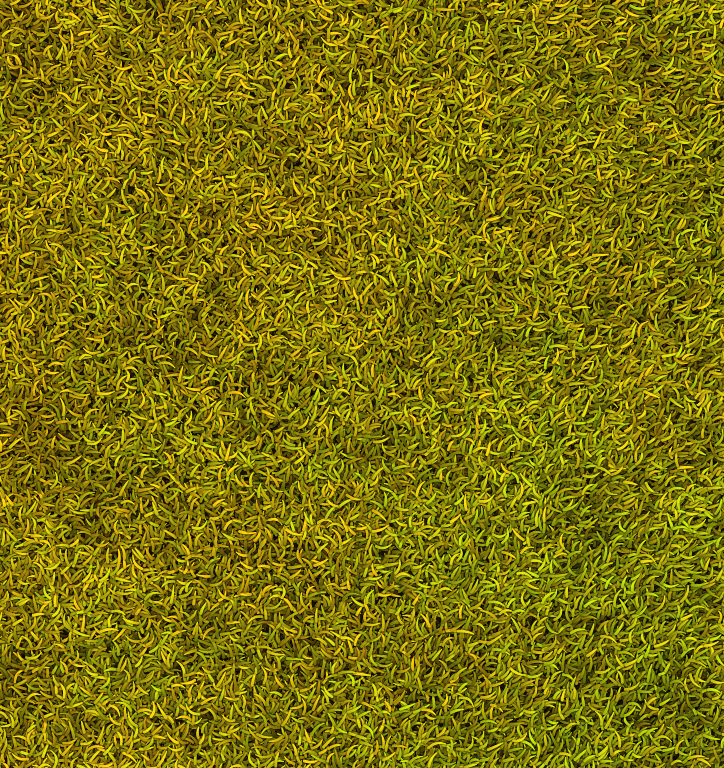
Write a Shadertoy shader that draws this texture.

```glsl
#define LAYERS 8
#define CELL 0.0125
#define BLADE_LENGTH 0.0225
#define BLADE_WIDTH 0.0035
#define BEND 0.22
#define SHADOW 0.30
#define SOIL vec3(0.11, 0.075, 0.02)
#define SUNLIT vec3(0.90, 0.84, 0.06)
#define WARM vec3(1.09, 0.95, 1.0)
#define GREEN vec3(0.84, 1.03, 1.0)

vec4 hash4(vec2 p) {
    vec4 q = fract(p.xyxy * vec4(0.1031, 0.1030, 0.0973, 0.1099));
    q += dot(q, q.wzxy + 33.33);
    return fract((q.xxyz + q.yzzw) * q.zywx);
}

float noise(vec2 p) {
    vec2 i = floor(p), f = fract(p);
    f = f * f * (3.0 - 2.0 * f);
    float low = mix(hash4(i).x, hash4(i + vec2(1, 0)).x, f.x);
    float high = mix(hash4(i + vec2(0, 1)).x, hash4(i + vec2(1, 1)).x, f.x);
    return mix(low, high, f.y);
}

// x: signed distance to a bent, tapering blade; y: position from root to tip
vec2 blade(vec2 p, float angle, float halfLength, float bend) {
    vec2 axis = vec2(cos(angle), sin(angle));
    vec2 q = vec2(dot(p, axis), dot(p, vec2(-axis.y, axis.x)));
    float s = clamp(q.x / halfLength, -1.0, 1.0);
    q.y -= bend * halfLength * (s * s - 0.4);
    float along = 0.5 + 0.5 * s;
    float radius = 0.5 * BLADE_WIDTH * mix(1.1, 0.45, along * along);
    return vec2(length(vec2(q.x - s * halfLength, q.y)) - radius, along);
}

void mainImage(out vec4 fragColor, in vec2 fragCoord) {
    vec2 uv = fragCoord / iResolution.y;
    float across = fragCoord.x / iResolution.x;
    float pixel = 1.0 / iResolution.y;

    // Slow changes of growth direction, light and hue over the lawn
    float side = smoothstep(0.1, 0.95, across);
    float lean = mix(1.45, 0.60, side) + 0.9 * (noise(uv * 6.0 + 3.0) - 0.5);
    float spread = mix(2.6, 1.7, side);
    float light = 0.20 * (noise(uv * 32.0 + 40.0) - 0.5)
                + 0.12 * (noise(uv * 9.0 + 71.0) - 0.5);
    float hueBase = 0.40 + 0.35 * (across - 0.5) - 0.25 * (uv.y - 0.5)
                  + 0.35 * (noise(uv * 7.0 + 19.0) - 0.5);

    vec3 color = SOIL * (0.7 + 0.6 * noise(uv * 120.0));

    // Blades from the deep thatch up to the sunlit top
    for (int layer = 0; layer < LAYERS; layer++) {
        float height = float(layer) / float(LAYERS - 1);
        vec2 grid = uv / CELL + float(layer) * vec2(17.37, 31.73);
        vec2 home = floor(grid);
        for (int y = -1; y <= 1; y++)
        for (int x = -1; x <= 1; x++) {
            vec2 cell = home + vec2(x, y);
            vec4 place = hash4(cell + float(layer) * 57.0);
            vec4 look = hash4(cell + float(layer) * 83.0 + 211.0);

            float angle = lean + spread * (place.z + look.x - 1.0);
            float halfLength = 0.5 * BLADE_LENGTH * mix(0.6, 1.0, place.w);
            float bend = BEND * (4.0 * look.y - 2.0);
            vec2 offset = (grid - cell - place.xy) * CELL;
            vec2 shape = blade(offset, angle, halfLength, bend);

            // Soft contact shadow, then the blade itself
            float shade = 1.0 - smoothstep(0.0, BLADE_WIDTH * 0.8, shape.x);
            color *= 1.0 - SHADOW * shade;
            float cover = 1.0 - smoothstep(-0.6 * pixel, 0.6 * pixel, shape.x);

            float tone = mix(0.08, 0.82, height) + 0.55 * (look.z - 0.5)
                       + 0.32 * (shape.y - 0.4) + light;
            float hue = clamp(hueBase + 0.9 * (look.w - 0.5), 0.0, 1.0);
            vec3 leaf = mix(SOIL, SUNLIT, clamp(tone, 0.0, 1.08));
            color = mix(color, leaf * mix(WARM, GREEN, hue), cover);
        }
    }
    fragColor = vec4(clamp(color, 0.0, 1.0), 1.0);
}
```
